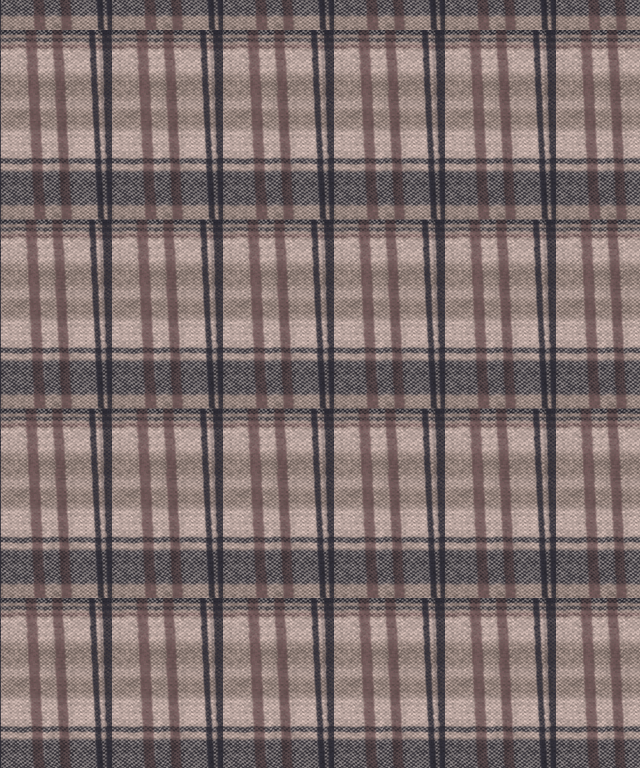
A Shadertoy shader for this texture:

```glsl
// Woven plaid cloth made of one swatch laid in a grid, with visible seams.
// Slanted warp stripes cross horizontal weft bands; a sine checker decides
// which thread lies on top, and hashed threads add uneven yarn.

#define TILE_SIZE vec2(0.1445, 0.2466)  // swatch size, in canvas heights
#define TOP_SEAM 0.039                  // first seam below the top edge
#define LEFT_SEAM 0.0013                // first seam from the left edge
#define THREADS vec2(48.0, 102.0)       // threads per swatch
#define SLANT 0.085                     // sideways drift of the warp
#define YARN_WEAR 0.30                  // brightness variation of the yarn
#define CREAM vec3(0.765, 0.680, 0.655)
#define TAUPE vec3(0.510, 0.445, 0.415)
#define MAROON vec3(0.395, 0.290, 0.300)
#define INK vec3(0.165, 0.160, 0.200)
#define ASH vec3(0.680, 0.650, 0.630)

const float PI = 3.14159265;

float hash(vec2 p) {
    return fract(sin(dot(p, vec2(127.1, 311.7))) * 43758.5453);
}

float noise(vec2 p) {
    vec2 i = floor(p), f = fract(p);
    f = f * f * (3.0 - 2.0 * f);
    return mix(mix(hash(i), hash(i + vec2(1, 0)), f.x),
               mix(hash(i + vec2(0, 1)), hash(i + vec2(1, 1)), f.x), f.y);
}

// Soft-edged stripe around a centre line
float stripe(float x, float centre, float halfWidth, float soft) {
    return 1.0 - smoothstep(halfWidth - soft, halfWidth + soft, abs(x - centre));
}

// Dark weft bands, v running down the swatch
float inkBands(float v) {
    float ink = 0.95 * stripe(v, 0.01, 0.016, 0.006) + 0.75 * stripe(v, 0.053, 0.010, 0.006);
    ink += 0.85 * stripe(v, 0.693, 0.014, 0.006) + 0.88 * stripe(v, 0.836, 0.090, 0.010);
    return min(ink, 1.0);
}

// Pale weft bands with the faint lines near the top
vec3 paleBands(float v) {
    float taupe = stripe(v, 0.30, 0.07, 0.04) + stripe(v, 0.465, 0.055, 0.03);
    taupe += 0.9 * stripe(v, 0.965, 0.04, 0.015) + 0.8 * stripe(v, 0.045, 0.06, 0.02);
    taupe += 0.5 * stripe(v, 0.72, 0.04, 0.03);
    vec3 c = mix(CREAM, TAUPE, min(taupe, 1.0) * 0.8);
    return mix(c, MAROON, 0.7 * stripe(v, 0.088, 0.009, 0.006));
}

vec3 cloth(vec2 p) {
    // Swatch coordinates: x to the right, y down from the seam
    vec2 tile = fract(vec2(p.x - LEFT_SEAM, 1.0 - TOP_SEAM - p.y) / TILE_SIZE);

    // Wavy yarn and the over-under weave, with some threads slipping
    vec2 wobble = vec2(noise(tile * vec2(4.0, 30.0)),
                       noise(tile * vec2(24.0, 7.0) + 40.0)) - 0.5;
    vec2 thread = tile * THREADS + wobble * 0.9;
    float slip = noise(thread * 0.9 + 90.0) - 0.5;
    float over = 0.5 + 0.5 * sin(PI * thread.x) * sin(PI * thread.y);
    over = smoothstep(0.15, 0.85, over + 0.4 * slip);

    // Weft bands, speckled by the pale warp
    float v = tile.y + wobble.y * 0.006 + slip * 0.005;
    float ink = inkBands(v);
    vec3 warp = mix(CREAM, ASH, ink);
    vec3 c = mix(mix(paleBands(v), INK, ink), warp, over * mix(0.45, 0.64, ink));

    // Slanted warp stripes, frayed by the weft passing over them;
    // the widest one drifts less and is cut by the seam
    float x = tile.x - SLANT * tile.y + wobble.x * 0.008 + slip * 0.010;
    float red = stripe(x, 0.268, 0.048, 0.011) + stripe(x, 0.508, 0.045, 0.011);
    float thin = stripe(x, 0.818, 0.027, 0.010);
    float wide = stripe(x + 0.4 * SLANT * tile.y, 0.955, 0.045, 0.010);
    float dark = max(max(thin, wide), 0.25 * stripe(x, 0.885, 0.012, 0.010));
    vec3 redYarn = MAROON * mix(1.0, 0.7, ink);
    c = mix(c, redYarn, red * mix(0.48, 0.88, over) * mix(1.0, 0.85, ink));
    c = mix(c, INK, dark * mix(0.62, 0.97, over));

    // Thread relief, uneven yarn and soft stains
    vec2 id = floor(thread);
    float wear = 0.5 * hash(id) + 0.3 * hash(vec2(id.y, 7.0))
               + 0.2 * hash(vec2(id.x, 3.0)) - 0.5;
    wear += 0.15 * (noise(tile * vec2(7.0, 11.0)) - 0.5);
    return c * mix(0.82, 1.04, over) * (1.0 + YARN_WEAR * wear);
}

void mainImage(out vec4 fragColor, in vec2 fragCoord) {
    // 2x2 supersampling smooths the seams and the weave
    vec3 sum = vec3(0.0);
    for (int i = 0; i < 4; i++) {
        vec2 offset = vec2(float(i % 2), float(i / 2)) * 0.5 - 0.25;
        sum += cloth((fragCoord + offset) / iResolution.y);
    }
    fragColor = vec4(sum / 4.0, 1.0);
}
```
